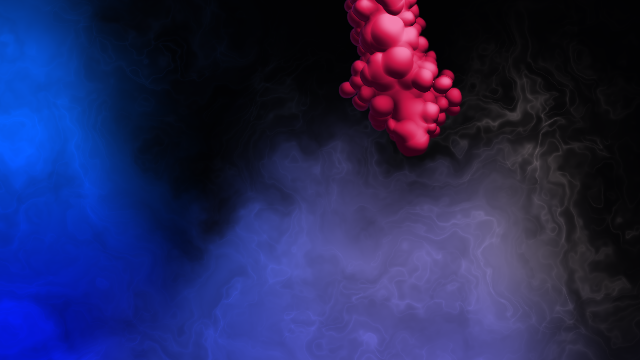
Write a Shadertoy shader that draws this background.

```glsl
// Blue and lavender smoke rolling over black, with a knotted pink ink plume falling from above.

vec2 hash2(vec2 p) {
    p = vec2(dot(p, vec2(127.1, 311.7)), dot(p, vec2(269.5, 183.3)));
    return fract(sin(p) * 43758.5);
}

float cornerSlope(vec2 cell, vec2 corner, vec2 f) {
    return dot(hash2(cell + corner) * 2.0 - 1.0, f - corner);
}

float gradientNoise(vec2 p) {
    vec2 i = floor(p), f = fract(p);
    vec2 u = f * f * f * (f * (f * 6.0 - 15.0) + 10.0);
    vec2 e = vec2(1, 0);
    return mix(mix(cornerSlope(i, e.yy, f), cornerSlope(i, e.xy, f), u.x),
               mix(cornerSlope(i, e.yx, f), cornerSlope(i, e.xx, f), u.x), u.y);
}

float fbm(vec2 p) {
    float sum = 0.0, amp = 0.6;
    for (int i = 0; i < 5; i++) {
        sum += amp * gradientNoise(p);
        p = mat2(1.6, 1.2, -1.2, 1.6) * p + 3.7;
        amp *= 0.5;
    }
    return sum;
}

float bell(float x) { return exp(-x * x); }

// Thin curling strands along the zero lines of stretched noise
float strands(vec2 p) {
    float sum = 0.0;
    for (int i = 0; i < 3; i++) {
        float ridge = 1.0 - abs(gradientNoise(p)) * 2.2;
        sum += pow(max(ridge, 0.0), 7.0) * smoothstep(-0.25, 0.4, gradientNoise(p * 0.6 + 9.0));
        p = mat2(1.3, 0.9, -0.9, 1.3) * p + 5.3;
    }
    return sum / 2.0;
}

vec3 smoke(vec2 p) {
    vec2 warp = vec2(fbm(p * 2.6), fbm(p * 2.6 + 17.0));
    float billow = fbm(p * 3.2 + warp * 2.2);
    float wisp = strands(p * vec2(4.5, 5.5) + warp * 4.0);

    // Blue bank on the left
    float bankEdge = mix(0.52, 0.24, smoothstep(0.3, 1.0, p.y));
    float bank = smoothstep(bankEdge + 0.15, bankEdge - 0.24, p.x + billow * 0.22 + warp.x * 0.15);
    vec3 blue = mix(vec3(0.01, 0.07, 0.72), vec3(0.02, 0.32, 0.86), smoothstep(0.05, 0.7, p.y));
    blue *= 1.0 - 0.4 * smoothstep(0.8, 1.05, p.y) - 0.35 * smoothstep(0.1, 0.5, p.x);
    vec3 col = blue * bank * (1.0 + 0.7 * billow + 0.12 * wisp);

    // Lavender cloud along the bottom, greying to the right
    float top = 0.32 + 0.34 * smoothstep(0.42, 0.74, p.x)
              - 0.08 * bell((p.x - 1.12) / 0.13) - 0.4 * smoothstep(1.42, 1.76, p.x);
    float cloud = smoothstep(top + 0.08, top - 0.38, p.y + billow * 0.3 + warp.y * 0.12);
    cloud *= smoothstep(0.12, 0.55, p.x + billow * 0.15);
    cloud *= 1.0 - 0.85 * smoothstep(1.34, 1.72, p.x + billow * 0.2);
    vec3 tint = mix(vec3(0.10, 0.21, 0.65), vec3(0.43, 0.40, 0.68), smoothstep(0.4, 1.15, p.x));
    tint = mix(tint, vec3(0.45, 0.41, 0.48), smoothstep(1.15, 1.6, p.x + p.y * 0.3 - 0.1));
    tint = mix(tint, vec3(0.20, 0.22, 0.66), 0.4 * smoothstep(0.3, 0.0, p.y));
    col = mix(col, tint * (1.0 + 0.6 * billow + 0.25 * wisp), cloud * 0.95);

    // Loose strands above and beside the cloud
    float fringe = bell((p.y - top) / 0.15) * smoothstep(0.5, 0.8, p.x);
    float drift = bell((p.x - 1.52) / 0.2) * bell((p.y - 0.64) / 0.24);
    float rightRim = bell((p.x - 1.64) / 0.12) * bell((p.y - 0.28) / 0.26);
    float haze = max(0.0, 0.35 + billow);
    vec3 grey = mix(vec3(0.28, 0.32, 0.45), vec3(0.50, 0.45, 0.46), smoothstep(0.8, 1.4, p.x));
    col += grey * (wisp * 0.6 + haze * 0.25) * (fringe * 0.4 + drift * 0.6 + rightRim * 0.6);
    float veil = bell((p.x - 0.45) / 0.22) * bell((p.y - 0.8) / 0.25);
    return col + vec3(0.04, 0.09, 0.2) * veil * (haze * 0.5 + wisp * 0.6);
}

// Plume built from overlapping lobes; rgb is colour, a is coverage
vec4 inkPlume(vec2 p, float pixel) {
    p += 0.012 * vec2(gradientNoise(p * 17.0), gradientNoise(p * 17.0 + 31.0));
    vec3 normalSum = vec3(0);
    float weightSum = 1e-4, depthSum = 0.0, coverage = 0.0;
    for (int i = 0; i < 100; i++) {
        float k = float(i);
        vec2 rnd = hash2(vec2(k, 4.0));
        float y = mix(0.605, 1.03, k / 99.0);
        float side = fract(k * 0.618) * 2.0 - 1.0;
        float radius = mix(0.043, 0.022, abs(side)) * (0.75 + 0.5 * rnd.x);
        float halfWidth = (0.105 + 0.07 * bell((y - 0.745) / 0.065)) * smoothstep(0.54, 0.69, y);
        float axis = mix(1.145, 1.07, smoothstep(0.6, 1.0, y));
        vec2 d = p - vec2(axis + side * max(halfWidth - radius * 0.7, 0.0), y);
        float edge = smoothstep(pixel, -pixel, length(d) - radius);
        float bulge = sqrt(max(radius * radius - dot(d, d), 0.0));
        float depth = bulge + 0.06 * sqrt(1.0 - side * side) + 0.05 * rnd.y;
        float weight = edge * exp(depth * 110.0);
        normalSum += weight * vec3(d, bulge) / radius;
        depthSum += weight * depth;
        weightSum += weight;
        coverage = max(coverage, edge);
    }
    vec3 n = normalize(normalSum + vec3(0, 0, 1e-4));
    float light = max(dot(n, normalize(vec3(0.3, 0.55, 0.6))), 0.0);
    light *= mix(0.45, 1.1, smoothstep(0.03, 0.13, depthSum / weightSum));
    light *= 1.0 - 0.45 * bell(length(p - vec2(1.10, 0.74)) / 0.1);
    vec3 col = mix(vec3(0.20, 0.005, 0.09), vec3(0.80, 0.08, 0.28), smoothstep(0.1, 0.65, light));
    col = mix(col, vec3(0.95, 0.50, 0.68), smoothstep(0.55, 1.0, light));
    col += vec3(0.22, 0.08, 0.25) * pow(1.0 - n.z, 2.0) * smoothstep(1.15, 0.95, p.x);
    return vec4(col, coverage);
}

void mainImage(out vec4 fragColor, in vec2 fragCoord) {
    vec2 p = fragCoord / iResolution.y;
    p.x *= 1.7778 * iResolution.y / iResolution.x;
    vec4 ink = inkPlume(p, 1.0 / iResolution.y);
    vec3 col = mix(vec3(0.006, 0.006, 0.012) + smoke(p), ink.rgb, ink.a);
    fragColor = vec4(clamp(col, 0.0, 1.0), 1.0);
}
```
